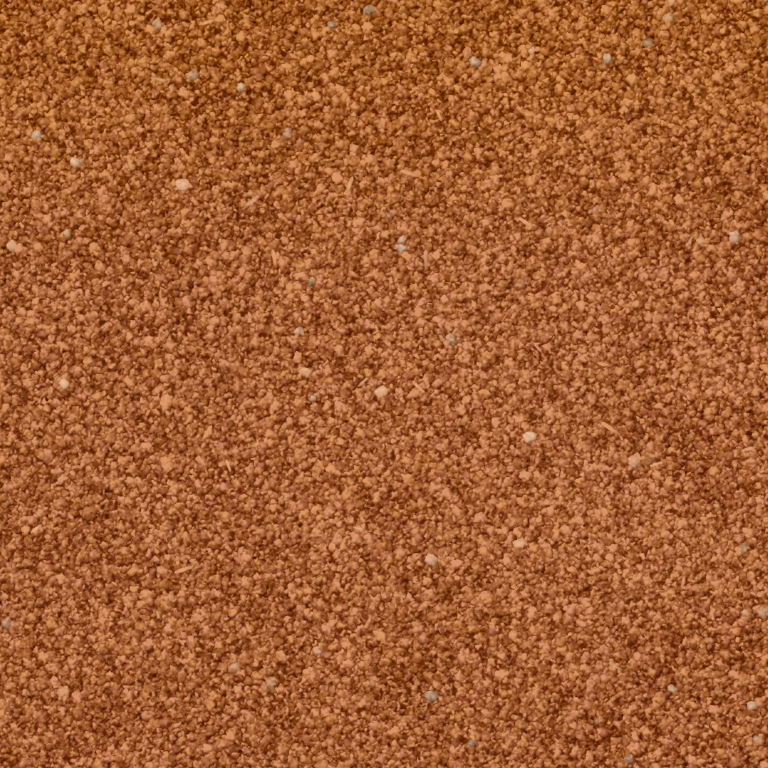
Give the GLSL for this texture, as a three.js fragment shader.

```glsl
// Coarse reddish-brown soil: a bed of small crumbly grains, lit from the upper left.
// Layers of jittered, angular grains compete by height; the highest one is seen, and
// its height, slope and own shade pick a colour on a ramp from shadow to pale clay.

#define CLUMPS 92.0        // large grains across the canvas
#define CRUMBS 178.0       // small grains across the canvas
#define PEBBLES 45.0       // grid of the rare stones
#define SPLINTERS 29.0     // grid of the rare wood chips
#define RAGGED 0.0042      // how far outlines are warped
#define SHADE_SPREAD 0.46  // shade difference between grains
#define RELIEF 0.36        // strength of the slanting light
#define GAP_SHADOW 0.66    // darkening of low places
#define GRIT 0.50          // fine surface mottling
#define BRIGHTNESS 0.56    // mean place on the colour ramp
#define SAMPLE_STEP 0.0005 // half spacing of the smoothing samples

varying vec2 vUv;

struct Surface {
  float height;
  float shade;
  float slope;
  float mineral;
  float tint;
};

// Sine-free hash, three values in 0..1
vec3 hash3(vec2 p) {
  vec3 q = fract(p.xyx * vec3(0.1031, 0.1030, 0.0973));
  q += dot(q, q.yxz + 33.33);
  return fract((q.xxy + q.yzz) * q.zyx);
}

float noise(vec2 p) {
  vec2 cell = floor(p);
  vec2 f = fract(p);
  f = f * f * (3.0 - 2.0 * f);
  float low = mix(hash3(cell).x, hash3(cell + vec2(1.0, 0.0)).x, f.x);
  float high = mix(hash3(cell + vec2(0.0, 1.0)).x, hash3(cell + 1.0).x, f.x);
  return mix(low, high, f.y);
}

// Scatters one layer of grains; size holds half length and half width in cells
void scatter(vec2 uv, float count, float presence, vec2 size, float lift,
             float mineral, inout Surface top) {
  vec2 p = uv * count;
  vec2 home = floor(p);
  vec2 light = normalize(vec2(-0.55, 0.83));
  for (int j = -1; j <= 1; j++) {
    for (int i = -1; i <= 1; i++) {
      vec2 id = home + vec2(float(i), float(j));
      vec3 place = hash3(id + count);
      vec3 form = hash3(id + count * 1.7 + 71.0);
      if (place.z > presence) continue;

      // Rotated outline between an ellipse and a box
      vec2 offset = p - id - place.xy;
      float angle = form.y * 6.2832;
      float c = cos(angle);
      float s = sin(angle);
      vec2 extent = size * mix(0.7, 1.25, form.x);
      vec2 q = abs(vec2(c * offset.x + s * offset.y, c * offset.y - s * offset.x)) / extent;
      float d = mix(length(q), max(q.x, q.y), 0.45);
      float height = lift + 0.6 * form.z + 0.7 * (1.0 - d * d);

      if (d < 1.0 && height > top.height) {
        vec3 look = hash3(id.yx + count * 2.3 + 19.0);
        float slope = dot(offset, light) / extent.x;
        top = Surface(height, look.x, slope, mineral * look.y, look.z);
      }
    }
  }
}

// Colour ramp from deep shadow to sunlit clay
vec3 clay(float tone) {
  vec3 color = mix(vec3(0.23, 0.06, 0.01), vec3(0.36, 0.12, 0.02), smoothstep(-0.3, 0.0, tone));
  color = mix(color, vec3(0.49, 0.23, 0.07), clamp(tone * 4.0, 0.0, 1.0));
  color = mix(color, vec3(0.60, 0.33, 0.17), clamp(tone * 4.0 - 1.0, 0.0, 1.0));
  color = mix(color, vec3(0.72, 0.445, 0.27), clamp(tone * 4.0 - 2.0, 0.0, 1.0));
  color = mix(color, vec3(0.84, 0.57, 0.39), clamp(tone * 4.0 - 3.0, 0.0, 1.0));
  return color + vec3(0.10, 0.09, 0.09) * clamp(tone - 1.0, 0.0, 1.0);
}

vec3 soil(vec2 uv) {
  // Ragged outlines
  vec2 warp = vec2(noise(uv * 250.0), noise(uv * 250.0 + 57.0)) - 0.5;
  vec2 ragged = uv + warp * RAGGED;

  // Ground level, then the grain layers
  Surface top = Surface(0.3, 0.35, 0.0, 0.0, 0.5);
  scatter(ragged, CRUMBS, 1.0, vec2(0.74, 0.50), 0.0, 0.0, top);
  scatter(ragged, CLUMPS, 0.65, vec2(0.66, 0.48), 0.08, 0.0, top);
  scatter(uv + warp * 0.002, PEBBLES, 0.035, vec2(0.33, 0.26), 0.5, 0.8, top);
  scatter(uv, SPLINTERS, 0.045, vec2(0.33, 0.07), 0.75, 0.3, top);

  // Light, shadow and grit
  float tone = BRIGHTNESS + SHADE_SPREAD * (top.shade - 0.5);
  tone += RELIEF * top.slope + GAP_SHADOW * (top.height - 0.75);
  tone += GRIT * (noise(uv * 310.0 + 13.0) - 0.5);

  // Broad unevenness and darker corners
  tone += 0.12 * (noise(uv * 13.0) - 0.5);
  tone += 0.03 - 0.16 * dot(uv - 0.5, uv - 0.5);

  // Stone greys, slight hue changes, more golden towards the top
  vec3 color = clay(tone);
  color.b += 0.05 * (top.tint - 0.5) - 0.04 * smoothstep(0.6, 1.0, uv.y);
  vec3 stone = vec3(0.62, 0.52, 0.44) * (0.45 + 0.75 * tone);
  return mix(color, stone, top.mineral);
}

void main() {
  // Four samples smooth the grain edges
  vec3 color = vec3(0.0);
  for (int k = 0; k < 4; k++) {
    vec2 corner = vec2(mod(float(k), 2.0), floor(float(k) * 0.5)) * 2.0 - 1.0;
    color += soil(vUv + corner * SAMPLE_STEP + 0.01);
  }
  gl_FragColor = vec4(clamp(color * 0.25, 0.0, 1.0), 1.0);
}
```
